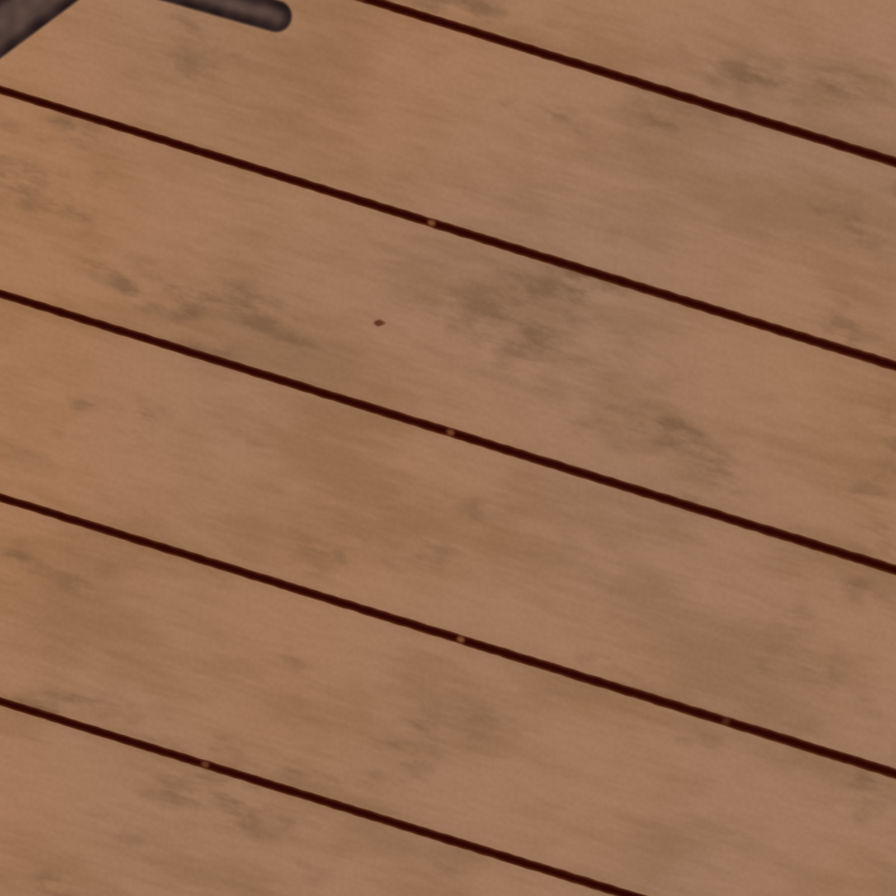
Reproduce this texture procedurally as a WebGL 2 fragment shader.

```glsl
#version 300 es
precision highp float;
// Weathered timber boards, split by evenly spaced slanting dark grooves.
// Grooves come from a repeated distance along the board normal; stretched
// gradient noise gives the grain, mottling and stains of the wood.

uniform vec2 u_resolution;
out vec4 fragColor;

// Layout, in canvas units
const float SLOPE = 0.3085;          // fall of the grooves from left to right
const float SPACING = 0.2275;        // vertical step between grooves
const float OFFSET = 0.2174;         // height of one groove at the left edge
const float CORE_WIDTH = 0.0028;     // half width of the darkest part
const float RIM_WIDTH = 0.0050;      // half width including the soft rim
const float SOFTNESS = 0.0030;       // blur of the groove edges
const float FLECK_CELL = 0.55;       // one pale fleck per length of groove
const vec2 KNOT = vec2(0.423, 0.640);
const vec2 MAIN_STAIN = vec2(0.575, 0.635);

// Colours
const vec3 WOOD_LIGHT = vec3(0.630, 0.470, 0.357);
const vec3 WOOD_MID = vec3(0.580, 0.428, 0.312);
const vec3 WOOD_STAIN = vec3(0.440, 0.325, 0.235);
const vec3 WARM_SHIFT = vec3(0.022, 0.002, -0.022);
const vec3 GROOVE_RIM = vec3(0.270, 0.110, 0.050);
const vec3 GROOVE_CORE = vec3(0.170, 0.025, 0.010);
const vec3 FLECK = vec3(0.560, 0.370, 0.220);
const vec3 METAL_DARK = vec3(0.170, 0.120, 0.115);
const vec3 METAL_LIGHT = vec3(0.330, 0.255, 0.225);

// Integer hash giving two values in 0..1
vec2 hash2(vec2 cell) {
  uvec2 q = uvec2(ivec2(cell) + 4096) * uvec2(1597334673u, 3812015801u);
  uint n = (q.x ^ q.y) * 1597334673u;
  n = (n ^ (n >> 15)) * 2246822519u;
  n ^= n >> 13;
  return vec2(n & 65535u, n >> 16) / 65535.0;
}

float gradientDot(vec2 cell, vec2 toPoint) {
  float angle = 6.2832 * hash2(cell).x;
  return dot(vec2(cos(angle), sin(angle)), toPoint);
}

// Gradient noise, about -0.7..0.7
float noise(vec2 p) {
  vec2 i = floor(p), f = fract(p);
  vec2 w = f * f * f * (f * (f * 6.0 - 15.0) + 10.0);
  vec2 e = vec2(1.0, 0.0);
  return mix(mix(gradientDot(i, f), gradientDot(i + e.xy, f - e.xy), w.x),
             mix(gradientDot(i + e.yx, f - e.yx), gradientDot(i + e.xx, f - e.xx), w.x), w.y);
}

float fbm(vec2 p) {
  float sum = 0.0, gain = 1.0;
  for (int octave = 0; octave < 4; octave++) {
    sum += gain * noise(p);
    p = p * 2.03 + 17.3;
    gain *= 0.55;
  }
  return sum;
}

float capsule(vec2 p, vec2 a, vec2 b, float radius) {
  vec2 ab = b - a;
  float t = clamp(dot(p - a, ab) / dot(ab, ab), 0.0, 1.0);
  return length(p - a - ab * t) - radius;
}

// Wood colour; g runs along and across the boards
vec3 woodColor(vec2 p, vec2 g, vec2 along, vec2 across, float board) {
  vec2 shifted = g + hash2(vec2(board, 5.0)) * 9.0;
  float mottle = fbm(shifted * vec2(4.0, 8.0));
  float grain = fbm(shifted * vec2(9.0, 70.0));
  vec3 color = mix(WOOD_LIGHT, WOOD_MID, smoothstep(-0.35, 0.65, mottle + 0.35 * grain));
  color += WARM_SHIFT * (noise(g * 3.0 + 31.0) + 0.35 - 0.7 * p.x);

  // Stains: scattered patches broken up by short streaks
  vec2 r = p - MAIN_STAIN;
  vec2 local = vec2(dot(r, along) / 0.12, dot(r, across) / 0.055);
  float patches = smoothstep(0.12, 0.65, fbm(shifted * vec2(5.0, 9.0) + 43.0));
  patches = max(patches, 0.9 * exp(-dot(local, local)));
  float streaks = smoothstep(-0.4, 0.6, fbm(shifted * vec2(16.0, 42.0) + 71.0));
  color = mix(color, WOOD_STAIN, 0.65 * patches * streaks);

  // Fine surface texture and one small knot
  color += 0.014 * noise(p * 190.0) + 0.012 * noise(g * vec2(30.0, 150.0));
  float knot = length((p - KNOT) * vec2(0.8, 1.2)) + 0.002 * noise(p * 150.0);
  return mix(color, GROOVE_RIM, 0.7 * (1.0 - smoothstep(0.002, 0.0065, knot)));
}

void main() {
  vec2 p = gl_FragCoord.xy / u_resolution;
  float pixel = 1.0 / min(u_resolution.x, u_resolution.y);
  vec2 along = normalize(vec2(1.0, -SLOPE));
  vec2 across = vec2(-along.y, along.x);
  vec2 g = vec2(dot(p, along), dot(p, across));
  float v = (p.y + SLOPE * p.x - OFFSET) / SPACING;
  vec3 color = woodColor(p, g, along, across, floor(v));

  // Grooves, slightly wider to the right, with worn edges
  float groove = floor(v + 0.5);
  float d = abs(v - groove) * SPACING * along.x;
  d = d / mix(0.88, 1.08, p.x) + 0.0008 * noise(g * 75.0);
  float blur = 0.5 * max(SOFTNESS, 1.5 * pixel);
  color *= 1.0 - 0.07 * exp(-d / 0.008);
  color = mix(color, GROOVE_RIM, 1.0 - smoothstep(RIM_WIDTH - blur, RIM_WIDTH + blur, d));
  color = mix(color, GROOVE_CORE, 1.0 - smoothstep(CORE_WIDTH - blur, CORE_WIDTH + blur, d));

  // Pale flecks caught in the grooves
  float cell = floor(g.x / FLECK_CELL);
  vec2 rnd = hash2(vec2(cell, groove + 20.0));
  float fleckX = (cell + 0.15 + 0.7 * rnd.x) * FLECK_CELL;
  float fleck = length(vec2((g.x - fleckX) * 0.8, d));
  color = mix(color, FLECK, (0.3 + 0.5 * rnd.y) * (1.0 - smoothstep(0.001, 0.006, fleck)));

  // Dark bars reaching in at the top left corner
  float bar = capsule(p, vec2(0.18, 1.018), vec2(0.308, 0.982), 0.017);
  bar = min(bar, capsule(p, vec2(-0.03, 0.948), vec2(0.08, 1.03), 0.028));
  vec3 metal = mix(METAL_LIGHT, METAL_DARK, smoothstep(-0.016, -0.002, bar) + 0.4 * noise(p * 60.0));
  color = mix(color, metal, 1.0 - smoothstep(-0.002, 0.002 + pixel, bar));

  fragColor = vec4(clamp(color, 0.0, 1.0), 1.0);
}
```
